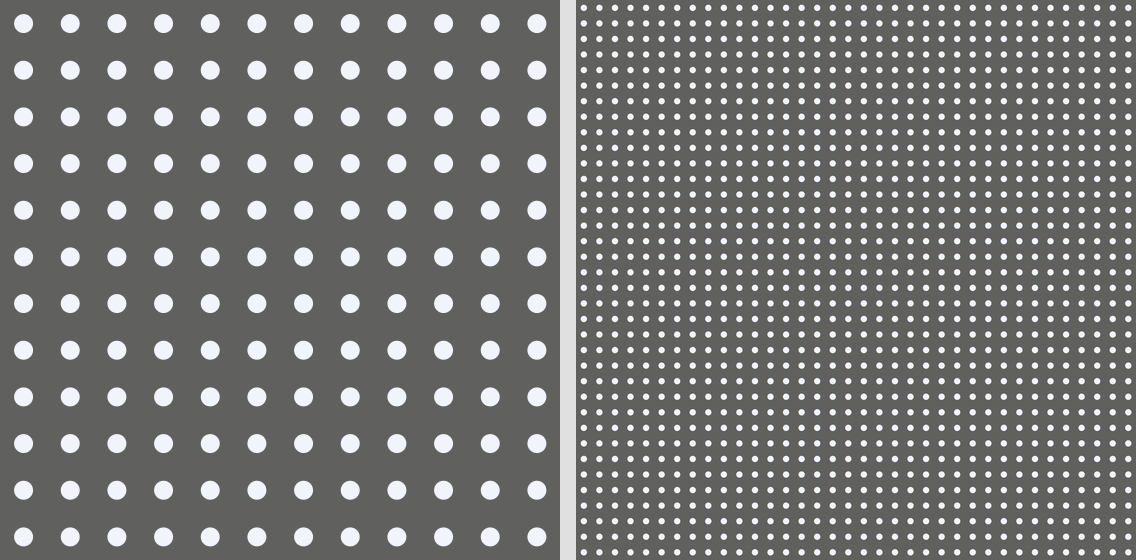
Left: one tile. Right: repeated 3 by 3.
A WebGL 2 fragment shader for this pattern:

```glsl
#version 300 es
precision highp float;
// Pale polka dots in a straight square grid on a flat grey ground.

#define REPEATS 12.0                        // dots across and down
#define DOT_RADIUS 0.203                    // in cells
#define DOT_CENTRE vec2(0.505, 0.495)       // within each cell
#define GROUND_COLOR vec3(0.376, 0.376, 0.374)
#define DOT_COLOR vec3(0.945, 0.957, 0.980)

uniform vec2 u_resolution;
out vec4 fragColor;

// Signed distance to a circle at the origin
float circleDistance(vec2 p, float radius) {
    return length(p) - radius;
}

void main() {
    vec2 uv = gl_FragCoord.xy / u_resolution;

    // Position relative to the dot of this cell
    vec2 cellPos = fract(uv * REPEATS) - DOT_CENTRE;
    float dist = circleDistance(cellPos, DOT_RADIUS);

    // Edge smoothed over about one pixel, measured in cells
    float pixel = REPEATS / min(u_resolution.x, u_resolution.y);
    float coverage = clamp(0.5 - dist / pixel, 0.0, 1.0);

    fragColor = vec4(mix(GROUND_COLOR, DOT_COLOR, coverage), 1.0);
}
```
